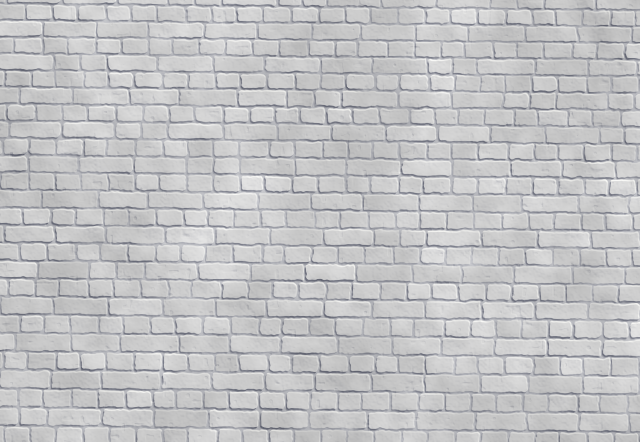
Write a Shadertoy shader that draws this texture.

```glsl
// White painted brick wall: alternating courses of short and long bricks, lit from the upper right.

const vec3 FACE      = vec3(0.795, 0.795, 0.796);
const vec3 HIGHLIGHT = vec3(0.91, 0.91, 0.90);
const vec3 MORTAR    = vec3(0.71, 0.715, 0.735);
const vec3 SHADOW    = vec3(0.43, 0.44, 0.49);

const float SHORT_BRICK = 0.0600;   // lengths are in canvas heights
const float LONG_BRICK  = 0.1207;
const float HALF_JOINT  = 0.0007;
const float CORNER      = 0.0065;
const float BEVEL       = 0.0042;
const vec2  LIGHT_DIR   = vec2(0.53, 0.85);

float hash(vec2 p) {
    return fract(sin(dot(p, vec2(127.1, 311.7))) * 43758.5);
}

float noise(vec2 p) {
    vec2 i = floor(p), f = fract(p);
    f = f * f * (3.0 - 2.0 * f);
    return mix(mix(hash(i), hash(i + vec2(1, 0)), f.x),
               mix(hash(i + vec2(0, 1)), hash(i + vec2(1, 1)), f.x), f.y);
}

float fbm(vec2 p) {
    float sum = 0.0, amp = 0.5;
    for (int i = 0; i < 3; i++) {
        sum += amp * noise(p);
        p = p * 2.1 + 17.3;
        amp *= 0.5;
    }
    return sum;
}

float roundedBox(vec2 p, vec2 halfSize, float radius) {
    vec2 q = abs(p) - halfSize + radius;
    return length(max(q, 0.0)) + min(max(q.x, q.y), 0.0) - radius;
}

// Uneven position of the vertical joint that starts brick "id".
float jointAt(float id, float row, float jitter) {
    return id + jitter * hash(vec2(id, row));
}

// Returns the signed distance to the brick edge (x) and a random value for the brick (y).
vec2 brick(vec2 p) {
    // Courses grow slightly taller toward the bottom and dip to the right.
    float down = 1.0 - p.y - 0.010 * (p.x - 0.72);
    float course = down * (27.0 - 1.9 * down) - 0.42;
    float row = floor(course);
    float rowHeight = 1.0 / (27.0 - 3.8 * down);

    // Even courses hold short bricks, odd courses long ones.
    bool isLong = mod(row, 2.0) > 0.5;
    float brickLength = isLong ? LONG_BRICK : SHORT_BRICK;
    float jitter = isLong ? 0.12 : 0.18;
    float x = p.x / brickLength + hash(vec2(row, 5.7));
    float id = floor(x);
    if (x < jointAt(id, row, jitter)) id -= 1.0;
    float left = jointAt(id, row, jitter);
    float right = jointAt(id + 1.0, row, jitter);

    // A few long bricks are replaced by two short ones.
    float middle = 0.5 * (left + right);
    float halfId = 0.0;
    if (isLong && hash(vec2(id + 9.0, row)) > 0.93) {
        if (x < middle) right = middle;
        else { left = middle; halfId = 0.5; }
    }

    float seed = hash(vec2(id + halfId, row + 31.0));
    vec2 local = vec2((x - 0.5 * (left + right)) * brickLength,
                      (fract(course) - 0.5) * rowHeight);
    vec2 halfSize = 0.5 * vec2((right - left) * brickLength, rowHeight);
    halfSize -= HALF_JOINT * (0.6 + seed);
    return vec2(roundedBox(local, halfSize, CORNER * (0.6 + 0.8 * seed)), seed);
}

// Returns the height of the wall (x) and how far a point is out of the joints (y).
vec2 relief(vec2 p) {
    vec2 wobble = vec2(noise(p * 58.0), noise(p * 58.0 + 40.0)) - 0.5;
    vec2 crumble = vec2(noise(p * 150.0), noise(p * 150.0 + 70.0)) - 0.5;
    vec2 b = brick(p + 0.0035 * wobble + 0.0022 * crumble);
    float profile = smoothstep(0.0, BEVEL, -b.x);
    float jointDepth = mix(0.2, 1.25, noise(p * 24.0 + 3.0));
    float chip = smoothstep(0.80, 0.95, noise(p * 75.0 + 8.0));
    float rough = 0.22 * fbm(p * vec2(60.0, 80.0)) + 0.16 * noise(p * 190.0);
    float height = profile * jointDepth * (0.8 + 0.3 * b.y) + rough - 0.22 * chip;
    return vec2(height, profile);
}

void mainImage(out vec4 fragColor, in vec2 fragCoord) {
    vec2 p = fragCoord / iResolution.y;

    // Slope toward the light, plus a longer reach for thrown shadows.
    vec2 here = relief(p);
    float slope = here.x - relief(p + 0.0030 * LIGHT_DIR).x;
    float thrown = max(relief(p + 0.0060 * LIGHT_DIR).x - here.x - 0.15, 0.0);

    float lit = clamp(1.1 * slope, 0.0, 1.0);
    float dark = clamp(0.85 * max(-slope, 0.0) + 0.4 * thrown, 0.0, 1.0);
    vec3 color = mix(MORTAR, FACE, smoothstep(0.0, 0.9, here.y));
    color = mix(color, HIGHLIGHT, lit);
    color = mix(color, SHADOW, dark);

    // Broad stains, smaller blotches and a tone change from brick to brick.
    float stain = 0.14 * (fbm(p * 4.0) - 0.44) + 0.12 * (fbm(p * 22.0 + 5.0) - 0.44);
    color += stain + 0.05 * (brick(p).y - 0.5) * here.y;
    fragColor = vec4(color, 1.0);
}
```
